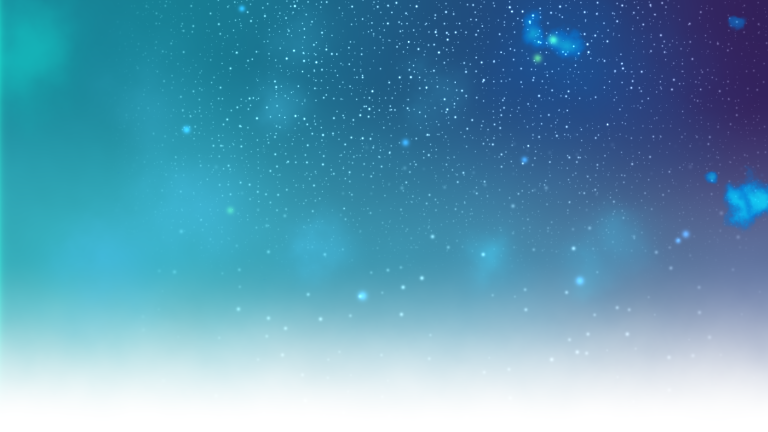
Write a Shadertoy shader that draws this background.

```glsl
// A teal to violet night sky that fades into white mist at the bottom.
// Colour ramps form the sky; warped gradient noise shapes the nebula clouds,
// and jittered grid cells scatter small stars that soften lower down.

vec2 hash2(vec2 p) {
    vec3 q = fract(p.xyx * vec3(0.1031, 0.1030, 0.0973));
    q += dot(q, q.yzx + 33.33);
    return fract((q.xx + q.yz) * q.zy);
}

float gradientNoise(vec2 p) {
    vec2 i = floor(p), f = fract(p);
    vec2 u = f * f * f * (f * (f * 6.0 - 15.0) + 10.0);
    vec2 e = vec2(0.0, 1.0);
    float a = dot(hash2(i) * 2.0 - 1.0, f);
    float b = dot(hash2(i + e.yx) * 2.0 - 1.0, f - e.yx);
    float c = dot(hash2(i + e.xy) * 2.0 - 1.0, f - e.xy);
    float d = dot(hash2(i + e.yy) * 2.0 - 1.0, f - e.yy);
    return mix(mix(a, b, u.x), mix(c, d, u.x), u.y);
}

float fbm(vec2 p) {
    float sum = 0.0, gain = 1.0;
    for (int i = 0; i < 5; i++) {
        sum += gain * gradientNoise(p);
        p = mat2(1.6, 1.2, -1.2, 1.6) * p + 7.3;
        gain *= 0.5;
    }
    return sum;
}

// Round falloff of the given radius
float glow(vec2 p, vec2 center, float radius) {
    vec2 d = (p - center) / radius;
    return exp(-dot(d, d));
}

// One jittered star per grid cell; density is the chance that it shows
float starLayer(vec2 p, float cells, float radius, float density) {
    vec2 id = floor(p * cells);
    vec2 pick = hash2(id + cells);
    vec2 center = (id + 0.2 + 0.6 * hash2(id + 71.0)) / cells;
    float size = radius * (0.7 + 0.6 * pick.y);
    return glow(p, center, size) * step(pick.x, density) * (0.25 + 0.75 * pick.y * pick.y);
}

// Base sky: a dark upper ramp over a pale middle ramp
vec3 skyColor(vec2 uv) {
    vec3 top = mix(vec3(0.09, 0.51, 0.59), vec3(0.14, 0.25, 0.47), smoothstep(0.15, 0.8, uv.x));
    top = mix(top, vec3(0.20, 0.13, 0.36), smoothstep(0.72, 0.98, uv.x));
    vec3 middle = mix(vec3(0.21, 0.68, 0.73), vec3(0.25, 0.59, 0.70), smoothstep(0.1, 0.6, uv.x));
    middle = mix(middle, vec3(0.38, 0.46, 0.63), smoothstep(0.5, 1.0, uv.x));
    return mix(middle, top, smoothstep(0.36, 0.92 - 0.12 * uv.x, uv.y));
}

// Clouds as x, y, radius, strength
const vec4 softClouds[10] = vec4[10](
    vec4(0.14, 0.39, 0.13, 0.65), vec4(0.26, 0.53, 0.13, 0.55),
    vec4(0.42, 0.44, 0.065, 0.6), vec4(0.64, 0.41, 0.05, 0.65),
    vec4(0.36, 0.76, 0.055, 0.4), vec4(0.39, 0.91, 0.06, 0.22),
    vec4(0.57, 0.79, 0.065, 0.25), vec4(0.76, 0.37, 0.06, 0.35),
    vec4(0.81, 0.45, 0.06, 0.3), vec4(0.20, 0.76, 0.12, 0.25));

const vec4 brightClouds[6] = vec4[6](
    vec4(0.70, 0.925, 0.04, 0.75), vec4(0.74, 0.905, 0.045, 0.75),
    vec4(0.965, 0.52, 0.055, 1.0), vec4(0.99, 0.54, 0.06, 0.95),
    vec4(0.915, 0.585, 0.022, 0.8), vec4(0.965, 0.94, 0.016, 0.6));

// Blurred blue stars as x, y, radius
const vec3 blueStars[8] = vec3[8](
    vec3(0.315, 0.98, 0.007), vec3(0.893, 0.458, 0.008), vec3(0.755, 0.35, 0.009),
    vec3(0.243, 0.70, 0.008), vec3(0.472, 0.315, 0.01), vec3(0.528, 0.67, 0.008),
    vec3(0.683, 0.63, 0.007), vec3(0.883, 0.443, 0.006));

void mainImage(out vec4 fragColor, in vec2 fragCoord) {
    vec2 uv = fragCoord / iResolution.xy;
    vec2 aspect = vec2(iResolution.x / iResolution.y, 1.0);
    vec2 p = uv * aspect;
    float wisps = fbm(p * 7.0);
    vec2 warp = vec2(wisps, fbm(p * 7.0 + 19.0));
    vec3 color = skyColor(uv) * (1.0 + 0.06 * fbm(p * 3.0));

    // Broad blue haze on the upper right and cyan cloud on the upper left
    color = mix(color, vec3(0.09, 0.36, 0.64), 0.6 * glow(p + 0.05 * warp, vec2(0.73, 0.88) * aspect, 0.15));
    color = mix(color, vec3(0.16, 0.34, 0.60), 0.3 * glow(p + 0.08 * warp, vec2(0.84, 0.77) * aspect, 0.17));
    float cyan = glow(p + 0.06 * warp, vec2(0.03, 0.89) * aspect, 0.12);
    color = mix(color, vec3(0.08, 0.76, 0.76), 0.75 * cyan);

    // Nebula clouds
    for (int i = 0; i < 10; i++) {
        vec4 c = softClouds[i];
        float cloud = c.w * glow(p + 0.05 * warp, c.xy * aspect, c.z) * (1.0 + 0.5 * wisps);
        color = mix(color, vec3(0.27, 0.74, 0.89), clamp(cloud, 0.0, 1.0));
    }
    float detail = fbm(p * 24.0);
    for (int i = 0; i < 6; i++) {
        vec4 c = brightClouds[i];
        float shape = glow(p + 0.035 * warp, c.xy * aspect, c.z) + 0.35 * detail;
        vec3 tint = mix(vec3(0.03, 0.45, 0.82), vec3(0.07, 0.78, 0.95), smoothstep(0.4, 1.0, shape * c.w));
        color = mix(color, tint, c.w * smoothstep(0.25, 0.75, shape));
    }

    // Stars: fine ones above, larger and softer ones towards the mist
    float field = smoothstep(0.12, 0.42, uv.x) * (1.0 - 0.7 * smoothstep(0.75, 1.0, uv.x));
    float fine = starLayer(p, 46.0, 0.0019, 0.6) + 0.7 * starLayer(p + 0.37, 75.0, 0.0015, 0.4);
    float soft = starLayer(p + 0.13, 21.0, 0.0035, 0.4) * (1.0 - smoothstep(0.4, 0.75, uv.y));
    color += vec3(0.72, 0.78, 0.76) * field * (fine * smoothstep(0.32, 0.85, uv.y) + 0.5 * soft);
    for (int i = 0; i < 8; i++) {
        vec3 s = blueStars[i];
        color += vec3(0.10, 0.30, 0.45) * glow(p, s.xy * aspect, s.z);
    }
    color += vec3(0.25, 0.5, 0.1) * (glow(p, vec2(0.70, 0.865) * aspect, 0.009)
        + glow(p, vec2(0.72, 0.908) * aspect, 0.01) + 0.4 * glow(p, vec2(0.30, 0.513) * aspect, 0.008));

    // Thin green rim at the left, then white mist along the bottom
    color += vec3(0.02, 0.14, 0.08) * exp(-uv.x * 250.0);
    float mist = 1.0 - smoothstep(0.02, 0.42, uv.y + 0.015 * wisps);
    fragColor = vec4(mix(color, vec3(1.0), mist), 1.0);
}
```
